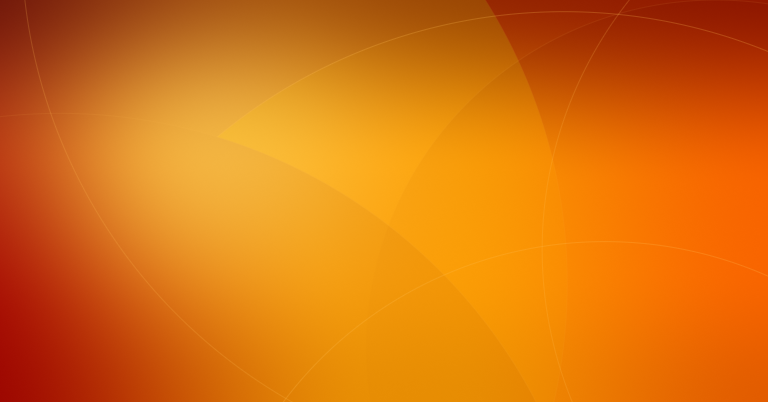
This background is drawn by a Shadertoy shader. Its source:

```glsl
// Warm abstract backdrop: a red-amber-orange sweep with a golden glow and a dark top.
// Large translucent discs tint it in steps, and thin bright rims trace their arcs.
// Lengths are in canvas heights, so the layout holds at any size.

const vec3 RED = vec3(0.64, 0.01, 0.0);
const vec3 RUST = vec3(0.70, 0.16, 0.05);
const vec3 AMBER = vec3(0.99, 0.615, 0.01);
const vec3 ORANGE = vec3(0.98, 0.41, 0.0);
const vec3 GOLD = vec3(0.97, 0.755, 0.30);
const vec3 RIM = vec3(1.0, 0.74, 0.32);

float hash(vec2 p) {
    return fract(sin(dot(p, vec2(12.9898, 78.233))) * 43758.5453);
}

// Signed distance to a circle given as (centre.xy, radius); negative inside
float circle(vec2 p, vec3 c) {
    return length(p - c.xy) - c.z;
}

// Smooth coverage of the inside of a shape
float inside(float d, float px) {
    return smoothstep(px, -px, d);
}

// Thin antialiased outline
float rim(float d, float px) {
    const float halfWidth = 0.0013;
    return clamp((halfWidth - abs(d)) / px + 0.5, 0.0, 1.0);
}

// Elliptical soft light
float softGlow(vec2 p, vec2 centre, vec2 radius) {
    vec2 q = (p - centre) / radius;
    return exp(-dot(q, q));
}

vec3 tint(vec3 base, vec3 factor, float amount) {
    return base * mix(vec3(1.0), factor, amount);
}

vec3 addRim(vec3 base, float d, float px, float strength) {
    return mix(base, RIM, rim(d, px) * strength);
}

void mainImage(out vec4 fragColor, in vec2 fragCoord) {
    float px = 1.0 / iResolution.y;
    vec2 p = fragCoord * px;
    p.x *= 1.901 * iResolution.y / iResolution.x;

    // Distances to the overlapping circles
    float lowHill = circle(p, vec3(0.148, -0.609, 1.327));
    float highArch = circle(p, vec3(1.396, -0.366, 1.337));
    float leftDisc = circle(p, vec3(0.077, 0.295, 1.327));
    float sweepArc = circle(p, vec3(1.375, 1.150, 1.322));
    float rightDisc = circle(p, vec3(1.772, 0.134, 0.866));
    float edgeArc = circle(p, vec3(2.344, 0.379, 1.002));
    float lowArch = circle(p, vec3(1.497, -0.594, 0.993));
    float leftMask = inside(leftDisc, px);
    float hillMask = inside(lowHill, px);

    // Horizontal sweep, slower toward the bottom, and golden glow
    vec3 leftColor = mix(RED, RUST, smoothstep(0.2, 0.8, p.y));
    float sweepEnd = mix(0.96, 0.80, smoothstep(0.0, 0.55, p.y));
    vec3 color = mix(leftColor, AMBER, smoothstep(-0.1, sweepEnd, p.x));
    color = mix(color, ORANGE, smoothstep(1.1, 1.95, p.x));
    float glow = 0.85 * softGlow(p, vec2(0.54, 0.65), vec2(0.43, 0.38));
    color = mix(color, GOLD, glow);

    // Shade at the top, deeper and redder right of the left disc
    float shadeStart = mix(0.53, 0.57, leftMask);
    float top = smoothstep(shadeStart, 1.04, p.y) * (1.0 - 0.6 * glow);
    vec3 topShade = mix(vec3(0.58, 0.23, 0.30), vec3(0.60, 0.43, 0.60), leftMask);
    color = tint(color, topShade, top);
    float lowShade = mix(0.95, 0.91, smoothstep(1.3, 1.9, p.x));
    color *= mix(lowShade, 1.0, smoothstep(0.0, 0.35, p.y));

    // Translucent disc tints, strongest where they meet the shade
    float upper = smoothstep(0.25, 0.9, p.y);
    color = tint(color, vec3(1.0, 0.97, 0.9), 1.0 - leftMask);
    color = tint(color, vec3(0.97, 0.955, 0.95), hillMask * smoothstep(0.3, 1.0, p.x));
    color = tint(color, vec3(0.97, 0.94, 0.8), inside(rightDisc, px) * mix(0.2, 1.0, upper));
    float archFade = exp(-max(-highArch, 0.0) / 0.25);
    color = tint(color, vec3(1.02, 1.04, 0.85), inside(highArch, px) * archFade * (1.0 - hillMask));

    // Fine rims
    color = addRim(color, highArch, px, 0.24 * (1.0 - hillMask));
    color = addRim(color, sweepArc, px, 0.20);
    color = addRim(color, lowArch, px, 0.24);
    color = addRim(color, edgeArc, px, 0.20);
    color = addRim(color, rightDisc, px, 0.08 * upper);
    color = addRim(color, leftDisc, px, 0.05);
    color = addRim(color, lowHill, px, 0.08);

    // Faint dither against banding
    color += (hash(floor(p * 400.0)) - 0.5) / 255.0;
    fragColor = vec4(clamp(color, 0.0, 1.0), 1.0);
}
```
